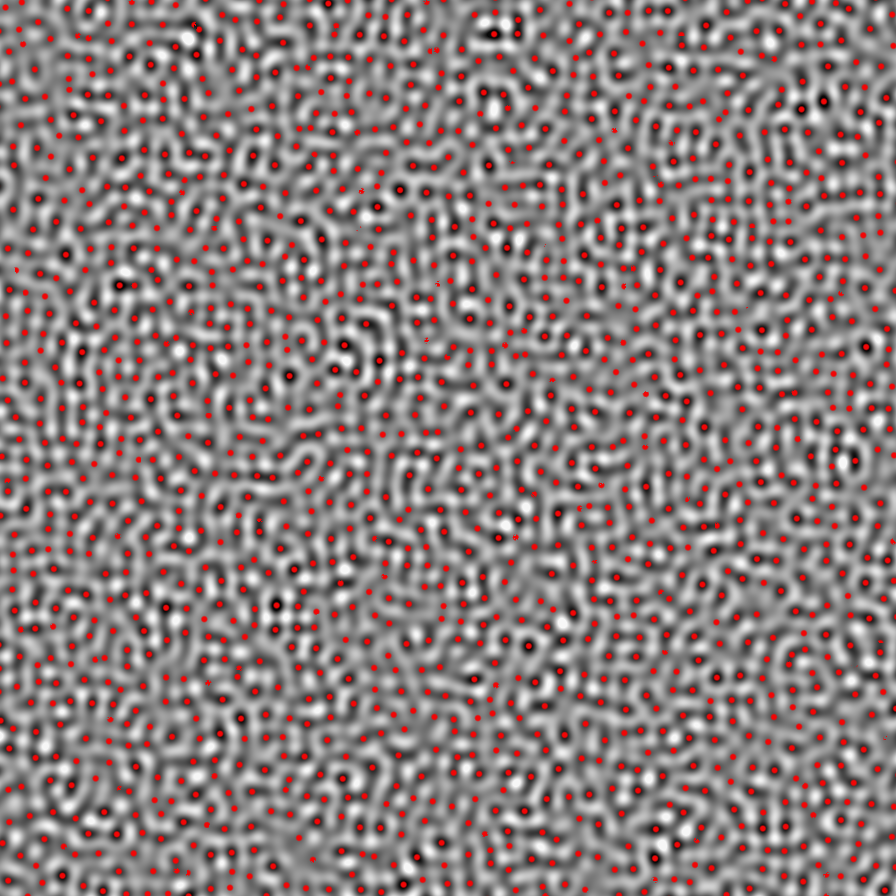
Write a Shadertoy shader that draws this texture.

```glsl
const int WAVE_COUNT = 56;
const int DESCENT_STEPS = 4;
const float PI = 3.14159265;
const vec3 DOT_RED = vec3(0.95, 0.02, 0.02);

// Height field with its first and second derivatives
struct Surface {
    float height;
    vec2 slope;
    vec3 curve; // xx, xy, yy
};

vec2 hash2(float n) {
    vec3 p = fract(vec3(n) * vec3(0.1031, 0.1030, 0.0973));
    p += dot(p, p.yzx + 33.33);
    return fract((p.xx + p.yz) * p.zy);
}

// Wave vector in radians per canvas, directions gathered a little on the axes
vec2 waveVector(float index, float minCycles, float maxCycles, float axisBias) {
    vec2 rnd = hash2(index + 17.0);
    float angle = PI * (index + rnd.x) / float(WAVE_COUNT);
    angle -= axisBias * sin(4.0 * angle);
    float cycles = mix(minCycles, maxCycles, rnd.y);
    return 2.0 * PI * cycles * vec2(cos(angle), sin(angle));
}

// Band-limited noise of unit variance
Surface bandNoise(vec2 p, float minCycles, float maxCycles) {
    Surface s = Surface(0.0, vec2(0.0), vec3(0.0));
    float amplitude = sqrt(2.0 / float(WAVE_COUNT));
    for (int i = 0; i < WAVE_COUNT; i++) {
        vec2 k = waveVector(float(i), minCycles, maxCycles, 0.08);
        float phase = dot(k, p) + 2.0 * PI * hash2(float(i) + 211.0).x;
        float c = amplitude * cos(phase);
        s.height += c;
        s.slope -= amplitude * sin(phase) * k;
        s.curve -= c * vec3(k.x * k.x, k.x * k.y, k.y * k.y);
    }
    return s;
}

float determinant2(vec3 m) {
    return m.x * m.z - m.y * m.y;
}

bool isBowl(vec3 curve) {
    return determinant2(curve) > 0.0 && curve.x + curve.z > 0.0;
}

// Newton step inside a bowl, plain descent elsewhere
vec2 descentStep(Surface s, float reach) {
    vec2 move = s.slope / max(length(s.slope), 1e-4) * reach;
    if (isBowl(s.curve)) {
        vec2 solved = vec2(s.curve.z * s.slope.x - s.curve.y * s.slope.y,
                           s.curve.x * s.slope.y - s.curve.y * s.slope.x);
        move = solved / max(determinant2(s.curve), 1e-3);
    }
    return move * min(1.0, reach / max(length(move), 1e-6));
}

// Distance to the local minimum below p, or a large value if none is near
float minimumDistance(vec2 p, Surface s, float minCycles, float maxCycles) {
    vec2 q = p;
    vec2 move = descentStep(s, 0.003);
    for (int i = 1; i < DESCENT_STEPS; i++) {
        q -= move;
        s = bandNoise(q, minCycles, maxCycles);
        move = descentStep(s, 0.003);
    }
    bool settled = isBowl(s.curve) && length(move) < 0.0008;
    return settled ? length(q - move - p) : 1.0;
}

float dotMask(float dist, float radius, float softness) {
    return 1.0 - smoothstep(radius - softness, radius + softness, dist);
}

void mainImage(out vec4 fragColor, in vec2 fragCoord) {
    vec2 uv = fragCoord / iResolution.y;
    float minCycles = 27.0;
    float maxCycles = 49.0;

    // Grey relief
    Surface relief = bandNoise(uv, minCycles, maxCycles);
    float grey = clamp(0.52 + 0.165 * relief.height, 0.03, 0.97);

    // Red dots at the bottom of every hollow
    float dist = minimumDistance(uv, relief, minCycles, maxCycles);
    float softness = max(0.0012, 0.7 / iResolution.y);
    vec3 color = mix(vec3(grey), DOT_RED, dotMask(dist, 0.0033, softness));

    fragColor = vec4(color, 1.0);
}
```
